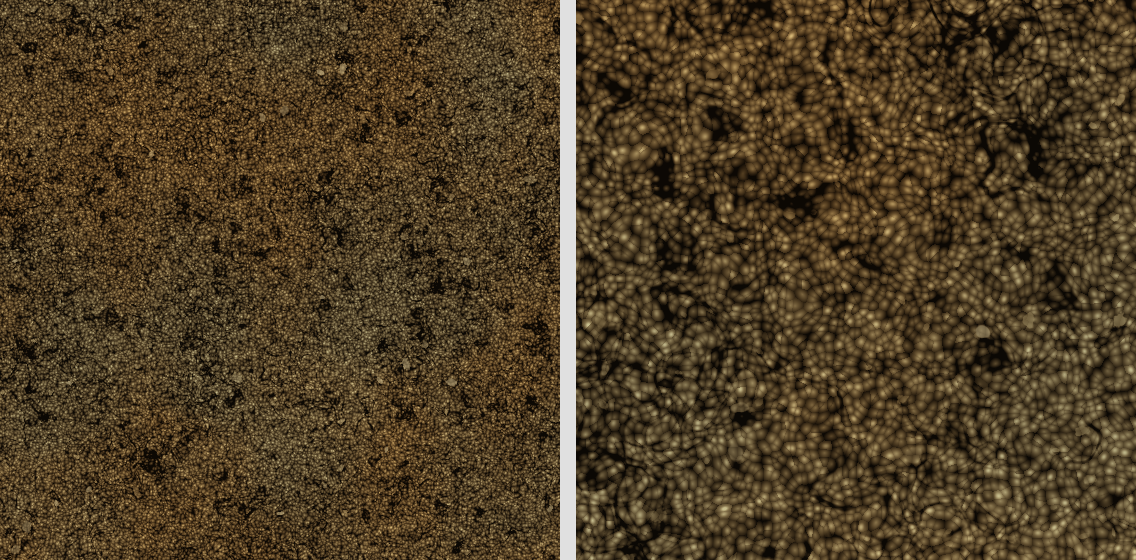
Left: the whole. Right: its middle third, enlarged.
A Shadertoy shader for this texture:

```glsl
// Dry brown soil: fine grains and crumbs, dark cracks and pits, scattered pale pebbles.

vec2 hash2(vec2 p) {
    vec3 q = fract(p.xyx * vec3(0.1031, 0.1030, 0.0973));
    q += dot(q, q.yzx + 33.33);
    return fract((q.xx + q.yz) * q.zy);
}

// Gradient noise, roughly -0.9 to 0.9
float noise(vec2 p) {
    vec2 i = floor(p), f = fract(p);
    vec2 u = f * f * f * (f * (f * 6.0 - 15.0) + 10.0);
    vec2 e = vec2(1.0, 0.0);
    float a = dot(hash2(i) * 2.0 - 1.0, f);
    float b = dot(hash2(i + e) * 2.0 - 1.0, f - e);
    float c = dot(hash2(i + e.yx) * 2.0 - 1.0, f - e.yx);
    float d = dot(hash2(i + 1.0) * 2.0 - 1.0, f - 1.0);
    return 1.5 * mix(mix(a, b, u.x), mix(c, d, u.x), u.y);
}

float fbm(vec2 p) {
    float sum = 0.0, amp = 0.6;
    for (int k = 0; k < 4; k++) {
        sum += amp * noise(p);
        p = mat2(1.6, 1.2, -1.2, 1.6) * p + 7.3;
        amp *= 0.55;
    }
    return sum;
}

// Cellular grains: distance to centre, distance to border, random value
vec3 grains(vec2 p) {
    vec2 cell = floor(p);
    float near = 9.0, second = 9.0, id = 0.0;
    for (int y = -1; y <= 1; y++)
    for (int x = -1; x <= 1; x++) {
        vec2 c = cell + vec2(x, y);
        vec2 h = hash2(c + 3.7);
        float d = length(c + h - p);
        if (d < near) { second = near; near = d; id = fract(h.x * 17.0 + h.y * 31.0); }
        else second = min(second, d);
    }
    return vec3(near, second - near, id);
}

// Scattered angular stones: coverage, contact shadow, random value
vec3 pebbles(vec2 p, float share) {
    vec2 cell = floor(p);
    vec3 result = vec3(0.0);
    float rough = 0.22 * noise(p * 4.5) + 0.12 * noise(p * 11.0);
    for (int y = -1; y <= 1; y++)
    for (int x = -1; x <= 1; x++) {
        vec2 c = cell + vec2(x, y);
        vec2 pick = hash2(c + 91.0), h = hash2(c + 47.0);
        if (pick.x > share) continue;
        float turn = 6.283 * h.x, radius = mix(0.14, 0.32, h.y * h.y);
        vec2 d = p - c - 0.25 - 0.5 * hash2(c + 13.0);
        mat2 spin = mat2(cos(turn), sin(turn), -sin(turn), cos(turn));
        vec2 stretch = vec2(1.0, 1.2 + 0.6 * pick.y);
        float body = length(spin * d * stretch) / radius + rough * 1.6;
        float shade = length(spin * (d + vec2(-0.04, 0.08)) * stretch) / radius + rough;
        float cover = 1.0 - smoothstep(0.75, 1.1, body);
        result.y = max(result.y, 1.0 - smoothstep(0.9, 1.5, shade));
        if (cover > result.x) result.xz = vec2(cover, pick.y);
    }
    return result;
}

void mainImage(out vec4 fragColor, in vec2 fragCoord) {
    vec2 uv = fragCoord / iResolution.y + 1.0;
    vec2 warp = vec2(noise(uv * 38.0), noise(uv * 38.0 + 19.0));
    float patches = fbm(uv * 3.5);
    float coarse = smoothstep(-0.25, 0.4, fbm(uv * 7.0 + 31.0));

    // Fine grains, each with its own brightness
    vec3 grain = grains(uv * 205.0 + warp * 0.8);
    float tone = 0.325 + 0.45 * (0.43 - grain.x) + 0.17 * (grain.z - 0.5);
    tone += 0.16 * pow(grain.z, 6.0) * smoothstep(0.5, 0.1, grain.x);

    // Soft mottling from crumb size up to broad patches
    tone += 0.11 * noise(uv * 95.0) + 0.08 * noise(uv * 42.0 + 5.0) + 0.07 * patches;

    // Crumbs with dark gaps, stronger in coarse areas
    vec3 crumb = grains(uv * 72.0 + warp * 0.7);
    tone += coarse * (0.12 * (crumb.z - 0.45) - 0.15 * (1.0 - smoothstep(0.0, 0.22, crumb.y)));

    // Short winding cracks and small pits
    float vein = abs(noise(uv * 21.0 + warp * 0.55));
    float broken = smoothstep(0.0, 0.35, noise(uv * 13.0 + 61.0) + 0.3 * noise(uv * 50.0));
    float crack = broken * (1.0 - smoothstep(0.02, 0.11, vein));
    float pit = smoothstep(0.42, 0.68, noise(uv * 30.0 + warp * 0.5 + 83.0) + 0.3 * noise(uv * 85.0));
    tone -= 0.2 * crack + 0.24 * pit;

    // Pale pebbles and smaller bright chips, gathered in loose clusters
    float cluster = smoothstep(-0.3, 0.5, noise(uv * 5.0 + 43.0));
    vec3 stone = pebbles(uv * 27.0, 0.13);
    vec3 chip = pebbles(uv * 62.0, 0.13);
    tone -= 0.13 * stone.y * (1.0 - stone.x) + 0.1 * chip.y * (1.0 - chip.x);
    float stoneTone = 0.46 + 0.2 * stone.z + 0.13 * noise(uv * 110.0) + 0.12 * (0.43 - grain.x);
    tone = mix(tone, stoneTone, stone.x * mix(0.35, 0.9, cluster));
    tone = mix(tone, 0.47 + 0.2 * chip.z, chip.x * mix(0.25, 0.8, cluster));

    // Earth ramp from near black to tan, drifting between rust and grey olive
    tone = clamp(tone, 0.045, 0.8);
    vec3 soil = tone * vec3(1.0, 0.68 + 0.29 * tone, 0.30 + 0.42 * tone);
    float grey = smoothstep(-0.45, 0.45, fbm(uv * 2.6 + 17.0));
    soil *= mix(vec3(1.05, 0.97, 0.87), vec3(0.96, 1.02, 1.12), grey);
    soil = mix(soil, tone * vec3(1.0, 0.9, 0.68), 0.6 * stone.x * cluster);
    fragColor = vec4(soil, 1.0);
}
```
